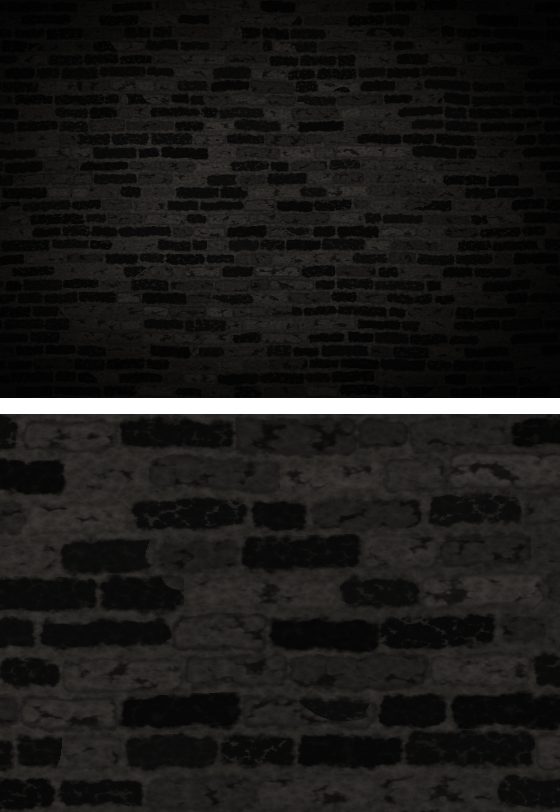
Top, the full canvas; bottom, a detail of the centre.
This texture is drawn by a Shadertoy shader. Its source:

```glsl
// Dim, weathered wall of narrow uneven bricks in thick mortar, darkening towards the edges.

const float ROWS = 30.0;          // courses over the canvas height
const float BRICK_LENGTH = 2.65;  // mean brick length in course heights
const vec3 SOOT = vec3(0.034, 0.034, 0.033);
const vec3 MORTAR = vec3(0.158, 0.149, 0.138);
const vec3 PALE_BRICK = vec3(0.178, 0.168, 0.157);

float hash(vec2 p) {
    vec3 q = fract(p.xyx * 0.1031);
    q += dot(q, q.yzx + 33.33);
    return fract((q.x + q.y) * q.z);
}

// Distance to the nearest scattered point
float cellular(vec2 p) {
    vec2 cell = floor(p), f = fract(p);
    float nearest = 2.0;
    for (int y = -1; y <= 1; y++)
    for (int x = -1; x <= 1; x++) {
        vec2 o = vec2(x, y);
        vec2 point = o + vec2(hash(cell + o), hash(cell + o + 71.7));
        nearest = min(nearest, length(point - f));
    }
    return nearest;
}

// Layered cellular noise, roughly 0 to 1
float roughness(vec2 p) {
    float sum = 0.0, weight = 0.5;
    for (int i = 0; i < 3; i++) {
        sum += weight * cellular(p);
        p = mat2(1.6, 1.2, -1.2, 1.6) * p + 19.3;
        weight *= 0.55;
    }
    return sum * 1.15;
}

// Layered sines, roughly -1 to 1
float waves(vec2 p) {
    float sum = 0.0, weight = 0.5;
    for (int i = 0; i < 4; i++) {
        sum += weight * sin(p.x + 1.7 * sin(p.y + float(i)));
        p = mat2(1.4, 1.1, -1.1, 1.4) * p + 2.3;
        weight *= 0.6;
    }
    return sum;
}

// Jittered position of the joint before a brick
float joint(float index, float row) {
    return index + 0.62 * (hash(vec2(index, row) + 5.0) - 0.5);
}

float roundedBox(vec2 p, vec2 halfSize, float radius) {
    vec2 d = abs(p) - halfSize + radius;
    return length(max(d, 0.0)) + min(max(d.x, d.y), 0.0) - radius;
}

// Signed distance to the brick around p, in course heights; also gives its id
float brick(vec2 p, out vec2 id) {
    float row = floor(p.y);
    float x = p.x / BRICK_LENGTH + 0.5 * mod(row, 2.0) + 0.4 * hash(vec2(row, 3.0)) + 20.0;
    float index = floor(x);
    if (x < joint(index, row)) index -= 1.0;
    else if (x >= joint(index + 1.0, row)) index += 1.0;
    id = vec2(index, row);

    float left = joint(index, row), right = joint(index + 1.0, row);
    vec2 local = vec2((x - 0.5 * (left + right)) * BRICK_LENGTH, fract(p.y) - 0.5);
    local.y += 0.10 * (hash(id + 31.0) - 0.5) + 0.05 * local.x * (hash(id + 47.0) - 0.5);
    vec2 halfSize = vec2(0.5 * (right - left) * BRICK_LENGTH - 0.09,
                         mix(0.29, 0.39, hash(id + 13.0)));
    return roundedBox(local, halfSize, 0.2);
}

float vignette(vec2 uv) {
    vec2 q = (uv - vec2(0.46, 0.5)) * 2.0;
    return 1.0 - 0.86 * smoothstep(0.3, 1.38, length(q));
}

void mainImage(out vec4 fragColor, in vec2 fragCoord) {
    vec2 uv = fragCoord / iResolution.xy;
    vec2 wall = fragCoord / iResolution.y * ROWS;
    float pixel = ROWS / iResolution.y;

    // Surface relief and broad weathering
    float coarse = roughness(wall * vec2(1.3, 2.2));
    float fine = roughness(wall * vec2(3.2, 4.6) + 40.0);
    float stain = waves(wall * vec2(0.22, 0.3));
    float light = vignette(uv);

    // Sagging courses and crumbled brick edges
    vec2 p = wall;
    p.y += 0.13 * waves(wall * vec2(0.35, 0.12) + 7.0);
    vec2 id;
    float d = brick(p, id) + 0.24 * (coarse - 0.5) + 0.10 * (fine - 0.5);
    float soft = max(pixel, 0.06);
    float inside = 1.0 - smoothstep(-soft, soft, d);

    // Sooty and pale bricks, with chips of lime on the dark ones
    float sooty = step(hash(id + 3.0), 0.56 - 0.2 * light + 0.22 * stain + 0.1);
    vec3 pale = PALE_BRICK * mix(0.62, 1.08, hash(id + 23.0));
    pale *= 1.0 - 0.6 * smoothstep(0.5, 0.72, coarse);
    float chips = smoothstep(0.52, 0.72, fine) * hash(id + 61.0);
    vec3 dark = mix(SOOT * mix(0.8, 1.5, hash(id + 83.0)), MORTAR, 0.6 * chips);
    vec3 face = mix(pale, dark, sooty);

    // Mortar, thin shaded seams and overall grain
    vec3 color = mix(MORTAR * (1.0 + 0.12 * stain), face, inside);
    float seam = 1.0 - smoothstep(0.0, 0.09 + pixel, abs(d - 0.02));
    color *= 1.0 - 0.32 * seam * hash(id + 97.0);
    color *= 0.72 + 0.6 * fine;
    fragColor = vec4(color * light, 1.0);
}
```
